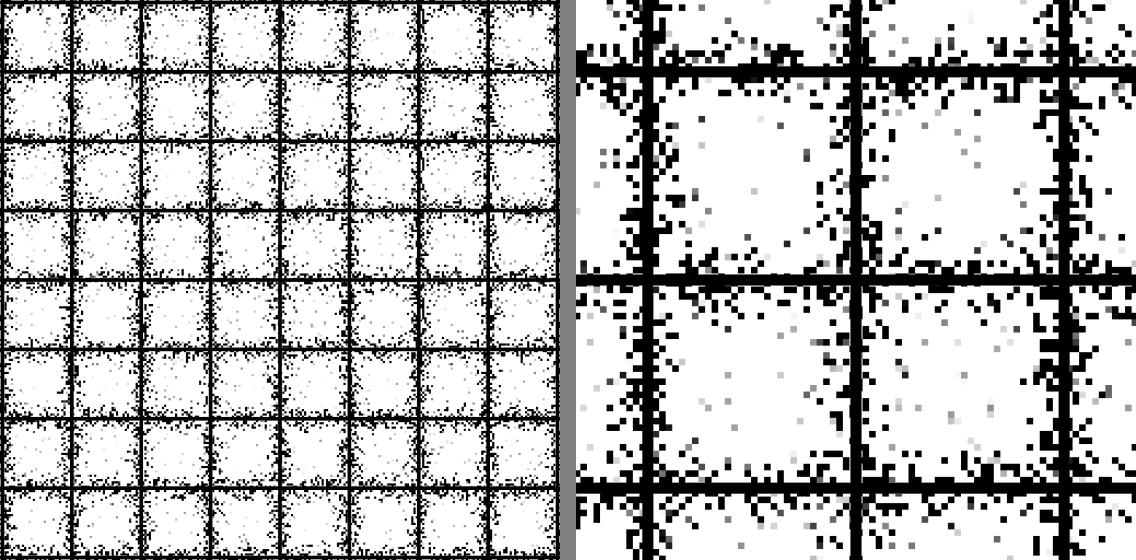
Left: the whole. Right: its middle third, enlarged.
Write a three.js fragment shader that draws this pattern.

```glsl
// Eight by eight grid of black lines on white, with ink specks crowding the lines.
varying vec2 vUv;

float hash(vec2 p) {
  vec3 q = fract(p.xyx * vec3(0.1031, 0.1030, 0.0973));
  q += dot(q, q.yzx + 33.33);
  return fract((q.x + q.y) * q.z);
}

// Distance to the nearest grid line, in widths of one square
float lineDistance(vec2 uv) {
  vec2 offset = abs(fract((uv - 0.5) / 0.1239 + 0.5) - 0.5);
  return min(offset.x, offset.y);
}

// Ink of one speck site: dense by the lines, rare and faint mid-square
float speckInk(vec2 site) {
  float d = lineDistance((site + 0.5) / 256.0) / 0.135;
  float clump = 0.7 + 0.6 * hash(floor(site / 5.0) + 71.0);
  float density = 0.45 * clump * exp(-d * d) + 0.025;
  return clamp((density - hash(site + 17.0)) * 18.0, 0.0, 1.0);
}

// Square specks whose shared borders are smoothed over one pixel
float specks(vec2 uv, float pixel) {
  vec2 p = uv * 256.0 - 0.5;
  vec2 site = floor(p);
  vec2 blend = clamp((fract(p) - 0.5) / (pixel * 256.0) + 0.5, 0.0, 1.0);
  float lower = mix(speckInk(site), speckInk(site + vec2(1.0, 0.0)), blend.x);
  float upper = mix(speckInk(site + vec2(0.0, 1.0)), speckInk(site + 1.0), blend.x);
  return mix(lower, upper, blend.y);
}

void main() {
  float pixel = max(fwidth(vUv.x), 0.00001);

  // Solid grid lines
  float edge = 0.0033 - lineDistance(vUv) * 0.1239;
  float line = clamp(edge / pixel + 0.5, 0.0, 1.0);

  float ink = max(line, specks(vUv, pixel));
  gl_FragColor = vec4(vec3(1.0 - ink), 1.0);
}
```
